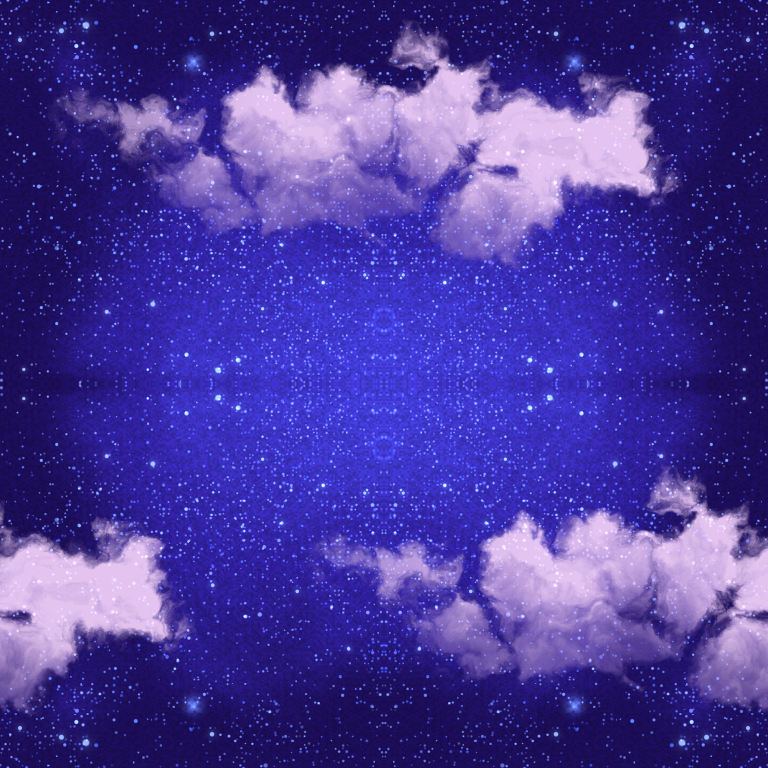
Give the GLSL for this texture, as a WebGL 2 fragment shader.

```glsl
#version 300 es
precision highp float;
uniform vec2 u_resolution;
out vec4 fragColor;

// Cloud lobes: centre, radii
const vec4 LOBES[12] = vec4[12](
  vec4(.143, .846, .062, .032), vec4(.221, .836, .068, .040),
  vec4(.272, .768, .068, .058), vec4(.358, .806, .085, .088),
  vec4(.456, .837, .100, .088), vec4(.456, .755, .105, .056),
  vec4(.560, .837, .088, .084), vec4(.645, .733, .080, .076),
  vec4(.700, .818, .095, .077), vec4(.775, .815, .075, .080),
  vec4(.830, .766, .042, .027), vec4(.560, .929, .038, .022));

// Bright stars in the mirrored quadrant: position, radius
const vec3 BRIGHT[16] = vec3[16](
  vec3(.216, .018, .0042), vec3(.190, .031, .0036), vec3(.388, .467, .0050),
  vec3(.420, .460, .0038), vec3(.474, .448, .0030), vec3(.224, .456, .0034),
  vec3(.301, .104, .0036), vec3(.361, .094, .0030), vec3(.469, .019, .0025),
  vec3(.223, .262, .0028), vec3(.113, .270, .0026), vec3(.046, .345, .0026),
  vec3(.079, .132, .0028), vec3(.133, .181, .0025), vec3(.025, .142, .0024),
  vec3(.158, .098, .0025));

float hash(vec2 p) {
  return fract(sin(dot(p, vec2(127.1, 311.7))) * 43758.55);
}

float noise(vec2 p) {
  vec2 i = floor(p), f = fract(p);
  f = f * f * (3. - 2. * f);
  return mix(mix(hash(i), hash(i + vec2(1, 0)), f.x),
             mix(hash(i + vec2(0, 1)), hash(i + 1.), f.x), f.y);
}

float fbm(vec2 p) {
  float sum = 0., amp = .5;
  for (int i = 0; i < 6; i++) {
    sum += amp * noise(p);
    p = mat2(1.6, 1.2, -1.2, 1.6) * p + 7.3;
    amp *= .53;
  }
  return sum;
}

// Jittered grid of small round stars
float starLayer(vec2 p, float cells, float chance, float radius) {
  vec2 cell = floor(p * cells);
  vec2 centre = (cell + .25 + .5 * vec2(hash(cell + 3.1), hash(cell + 8.7))) / cells;
  float soft = .8 / u_resolution.y;
  float r = radius * (.6 + .6 * hash(cell + 5.3));
  float dot1 = 1. - smoothstep(r - soft, r + soft, length(p - centre));
  return dot1 * step(1. - chance, hash(cell)) * (.35 + .65 * hash(cell + 1.9));
}

// Cloud colour with coverage in alpha
vec4 cloud(vec2 p) {
  vec2 warp = vec2(fbm(p * 16.), fbm(p * 16. + 31.)) - .5;
  vec2 w = p + warp * .04;
  float d = -1.;
  for (int i = 0; i < 12; i++) {
    vec4 lobe = LOBES[i];
    d = max(d, (1. - length((w - lobe.xy) / lobe.zw)) * min(lobe.z, lobe.w));
  }
  float billow = fbm(p * 22. + warp * 2.);
  float relief = billow - fbm((p + vec2(.004, .012)) * 22. + warp * 2.);
  float cover = smoothstep(-.006, .03, d + (billow - .52) * .105);

  // Pale crown over a thin violet base
  float base = mix(.715, .665, smoothstep(.54, .62, p.x));
  float lit = smoothstep(base, base + .12, p.y + (billow - .5) * .07);
  float hollow = exp(-dot((p - vec2(.51, .79)) * vec2(9, 16), (p - vec2(.51, .79)) * vec2(9, 16)));
  float tone = clamp(.15 + .8 * lit + relief * .9 + (billow - .5) * .4 - hollow * .3, 0., 1.);
  vec3 color = mix(vec3(.47, .36, .72), vec3(.91, .78, .95), tone);
  cover *= mix(.55, .98, lit) * mix(.68, 1., smoothstep(.12, .36, p.x));
  return vec4(color, cover);
}

void main() {
  vec2 uv = gl_FragCoord.xy / u_resolution;
  vec2 q = abs(uv - .5);

  // Mirrored night sky
  float haze = fbm(q * 7. + 2.);
  float core = exp(-dot(q * vec2(3.6, 4.4), q * vec2(3.6, 4.4)));
  float column = exp(-pow((q.x - .22) * 7., 2.)) * smoothstep(.5, .25, q.y);
  float light = .14 + .68 * core + .22 * column + (haze - .5) * .5;
  light -= .16 * exp(-q.y * q.y * 3500.) * smoothstep(0., .1, q.x);
  light -= .16 * smoothstep(.36, .5, max(q.x, q.y));
  light = clamp(light, 0., 1.);
  vec3 sky = mix(vec3(.105, .05, .34), vec3(.185, .12, .61), smoothstep(0., .45, light));
  sky = mix(sky, vec3(.26, .23, .84), smoothstep(.4, .95, light));
  sky *= .84 + .32 * noise(q * 430.);

  // Dust and scattered stars
  float dust = smoothstep(.42, .72, fbm(q * 11. + 19.)) + .5 * core;
  float stars = starLayer(q, 180., .10 + .22 * dust, .0013) * .7;
  stars += starLayer(q + .37, 95., .10 + .16 * dust, .0017) * .85;
  stars += starLayer(q + .71, 42., .13, .0023);

  // Star cluster and the small ring beside the core
  vec2 knot = q - vec2(.248, .419);
  float cluster = exp(-dot(knot, knot) * 9000.);
  stars += cluster * (.25 + .6 * noise(q * 260.));
  float ring = abs(length(q - vec2(0, .083)) - .014);
  stars += smoothstep(.004, 0., ring) * noise(q * 240.) * .3;
  vec3 glow = stars * mix(vec3(.22, .45, .95), vec3(.6, .85, 1.), hash(floor(q * 42.)));

  // Bright stars with a faint halo
  for (int i = 0; i < 16; i++) {
    float dist = length(q - BRIGHT[i].xy), r = BRIGHT[i].z;
    float disc = 1. - smoothstep(r * .55, r * 1.15, dist);
    glow += vec3(.48, .68, .72) * (disc * .85 + .15 * exp(-dist * dist / (r * r * 4.)));
  }

  // Upper cloud and the lower one wrapped around the sides
  vec3 color = sky + glow;
  vec2 shifts[3] = vec2[3](vec2(0), vec2(.336, -.58), vec2(-.634, -.58));
  for (int i = 0; i < 3; i++) {
    vec4 c = cloud(uv - shifts[i]);
    color = mix(color, c.rgb + glow * .3, c.a);
  }
  fragColor = vec4(clamp(color, 0., 1.), 1);
}
```
